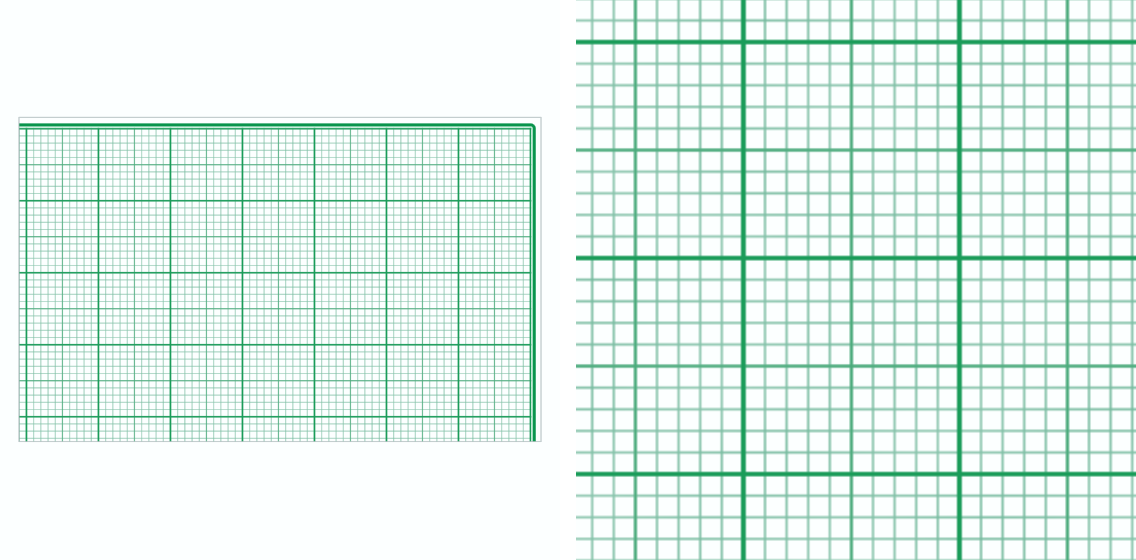
Left, the full canvas; right, a detail of the centre.
This pattern is drawn by a Shadertoy shader. Its source:

```glsl
// Sheet of green millimetre graph paper with a heavy corner border on white.

const vec2 SHEET_MIN = vec2(0.0339, 0.2116);
const vec2 SHEET_MAX = vec2(0.9661, 0.7904);
const vec2 GRID_CORNER = vec2(0.9473, 0.7702); // top right of the ruled area
const float PITCH = 0.12858;                   // spacing of the major lines
const float BORDER_GAP = 0.0069;               // ruled area to border centre

const vec3 PAPER = vec3(0.99, 1.00, 1.00);
const vec3 MINOR_INK = vec3(0.46, 0.73, 0.62);
const vec3 MIDDLE_INK = vec3(0.29, 0.67, 0.48);
const vec3 MAJOR_INK = vec3(0.10, 0.61, 0.35);
const vec3 BORDER_INK = vec3(0.03, 0.58, 0.30);
const vec3 GAP_TINT = vec3(0.78, 0.93, 0.86);
const vec3 EDGE_GREY = vec3(0.62, 0.68, 0.69);

// Box-filtered coverage of a line of given width at distance d.
float lineCoverage(float d, float width, float blur) {
    float lo = max(d - 0.5 * blur, -0.5 * width);
    float hi = min(d + 0.5 * blur, 0.5 * width);
    return max(hi - lo, 0.0) / blur;
}

// Coverage of the region where the signed distance is negative.
float fillCoverage(float d, float blur) {
    return clamp(0.5 - d / blur, 0.0, 1.0);
}

// Signed distance to the nearest line of a periodic ruling.
float rulingDistance(float x, float spacing) {
    return (fract(x / spacing + 0.5) - 0.5) * spacing;
}

// Ink coverage of crossed rulings; width holds the upright and level lines.
float gridCoverage(vec2 p, float spacing, vec2 width, float blur) {
    float upright = lineCoverage(rulingDistance(p.x, spacing), width.x, blur);
    float level = lineCoverage(rulingDistance(p.y, spacing), width.y, blur);
    return 1.0 - (1.0 - upright) * (1.0 - level);
}

// Distance to a quadrant that extends left and down from the origin.
float quadrantDistance(vec2 q) {
    return length(max(q, 0.0)) + min(max(q.x, q.y), 0.0);
}

float boxDistance(vec2 p, vec2 lo, vec2 hi) {
    return quadrantDistance(abs(p - 0.5 * (lo + hi)) - 0.5 * (hi - lo));
}

// Faint unevenness of the printed ink from layered sines.
float inkStrength(vec2 p, float amount) {
    float wave = sin(p.x * 37.0 + 2.0 * sin(p.y * 23.0))
               + 0.5 * sin(p.y * 71.0 + p.x * 19.0);
    return 1.0 - amount * (0.5 + wave / 3.0);
}

void mainImage(out vec4 fragColor, in vec2 fragCoord) {
    float side = min(iResolution.x, iResolution.y);
    vec2 p = (fragCoord - 0.5 * iResolution.xy) / side + 0.5;
    float pixel = 1.0 / side;
    float blur = max(1.3 * pixel, 0.0016);
    vec2 fromCorner = p - GRID_CORNER;

    // Three weights of ruling, light to heavy
    float minor = gridCoverage(fromCorner, PITCH / 10.0, vec2(0.0013), blur);
    float middle = gridCoverage(fromCorner, PITCH / 2.0, vec2(0.0016), blur);
    float major = gridCoverage(fromCorner, PITCH, vec2(0.0027, 0.0024), blur);
    vec3 grid = mix(PAPER, MINOR_INK, minor * inkStrength(p, 0.15));
    grid = mix(grid, MIDDLE_INK, middle * inkStrength(p, 0.08));
    grid = mix(grid, MAJOR_INK, major);

    // Border with a tinted gap next to the ruled area
    float cornerDist = quadrantDistance(fromCorner);
    float ruled = fillCoverage(cornerDist - 0.0013, blur);
    float gap = fillCoverage(cornerDist - BORDER_GAP, blur);
    float border = lineCoverage(cornerDist - BORDER_GAP, 0.0053, blur);
    vec3 sheet = mix(PAPER, GAP_TINT, gap);
    sheet = mix(sheet, grid, ruled);
    sheet = mix(sheet, BORDER_INK, border);

    // Trimmed sheet with a hairline edge
    float sheetDist = boxDistance(p, SHEET_MIN, SHEET_MAX);
    vec3 color = mix(PAPER, sheet, fillCoverage(sheetDist, pixel));
    color = mix(color, EDGE_GREY, lineCoverage(sheetDist, 0.0014, blur));

    fragColor = vec4(color, 1.0);
}
```
